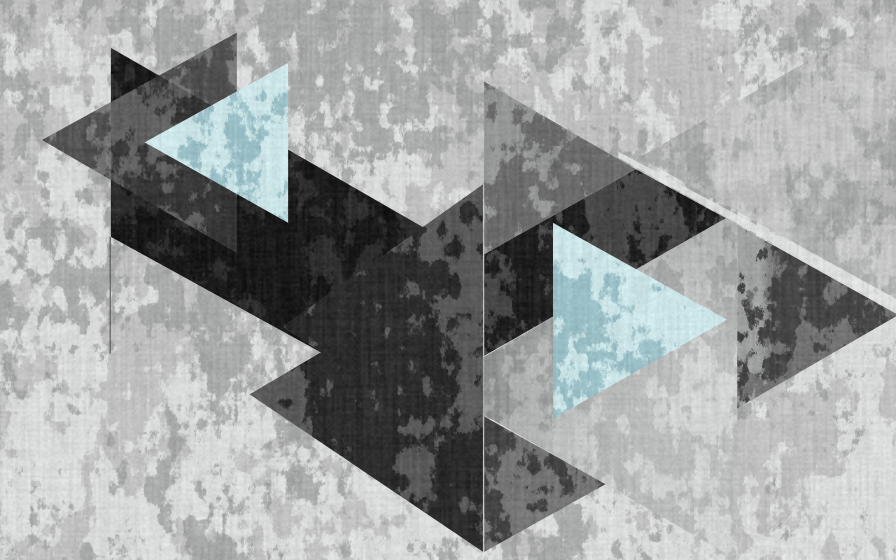
A WebGL 2 fragment shader for this background:

```glsl
#version 300 es
precision highp float;

uniform vec2 u_resolution;
out vec4 fragColor;

const float CANVAS_HEIGHT = 4.8;
const vec3 PALE = vec3(0.85, 0.855, 0.855);
const vec3 SILVER = vec3(0.75, 0.75, 0.755);
const vec3 STONE = vec3(0.62, 0.625, 0.625);
const vec3 SLATE = vec3(0.42);
const vec3 CHARCOAL = vec3(0.23);
const vec3 INK = vec3(0.12);
const vec3 ICE = vec3(0.80, 0.90, 0.91);
const vec3 TEAL = vec3(0.58, 0.73, 0.76);

float hash(vec2 p) {
    return fract(sin(dot(p, vec2(127.1, 311.7))) * 43758.5453);
}

float noise(vec2 p) {
    vec2 i = floor(p), f = fract(p);
    f = f * f * (3.0 - 2.0 * f);
    float low = mix(hash(i), hash(i + vec2(1, 0)), f.x);
    float high = mix(hash(i + vec2(0, 1)), hash(i + vec2(1, 1)), f.x);
    return mix(low, high, f.y);
}

float fbm(vec2 p) {
    float sum = 0.0, total = 0.0, amp = 1.0;
    for (int i = 0; i < 5; i++) {
        sum += amp * noise(p);
        total += amp;
        p = p * 2.03 + 17.3;
        amp *= 0.6;
    }
    return sum / total;
}

// Ragged patches: large islands broken up by finer crumbs
float wear(vec2 p, float seed, float level) {
    float islands = fbm(p * vec2(1.7, 1.4) + seed);
    float crumbs = fbm(p * vec2(9.0, 6.0) + seed * 2.0);
    return smoothstep(level - 0.035, level + 0.035, mix(islands, crumbs, 0.5));
}

// Crossed threads and fine grain, centred on zero
float weave(vec2 p) {
    float warp = noise(p * vec2(48.0, 3.0));
    float weft = noise(p * vec2(4.0, 45.0));
    return warp * 0.4 + weft * 0.25 + noise(p * 50.0) * 0.35 - 0.5;
}

// Signed distance to a line, negative on the right of a to b
float side(vec2 p, vec2 a, vec2 b) {
    vec2 d = b - a, q = p - a;
    return (d.x * q.y - d.y * q.x) / length(d);
}

// Convex shapes take clockwise corners
float triangle(vec2 p, vec2 a, vec2 b, vec2 c) {
    return max(side(p, a, b), max(side(p, b, c), side(p, c, a)));
}

float quad(vec2 p, vec2 a, vec2 b, vec2 c, vec2 d) {
    return max(max(side(p, a, b), side(p, b, c)), max(side(p, c, d), side(p, d, a)));
}

float fill(float d, float px) {
    return smoothstep(0.6 * px, -0.6 * px, d);
}

float upright(vec2 p, float x, float bottom, float top, float px) {
    float d = max(abs(p.x - x) - 0.006, max(bottom - p.y, p.y - top));
    return fill(d, px);
}

// Plaster wall, more stained towards the top and left
vec3 plaster(vec2 p) {
    float bias = 0.012 * (p.y - 2.4) - 0.008 * (p.x - 3.8);
    vec3 color = mix(PALE, SILVER, wear(p, 3.1, 0.50 - bias));
    return mix(color, STONE, 0.8 * wear(p, 11.7, 0.555 - bias));
}

void main() {
    float px = CANVAS_HEIGHT / u_resolution.y;
    vec2 p = gl_FragCoord.xy * px;
    vec3 color = plaster(p);

    // Pale veils on the right
    float veil = triangle(p, vec2(5.48, 3.45), vec2(7.75, 4.75), vec2(7.75, 2.2));
    color = mix(color, mix(SILVER, STONE, wear(p, 23.0, 0.53)), 0.7 * fill(veil, px));
    float wedge = triangle(p, vec2(3.72, 1.49), vec2(6.32, 3.0), vec2(6.32, 0.0));
    float shade = smoothstep(5.6, 3.8, p.x) + 0.6 * smoothstep(1.7, 2.8, p.y);
    vec3 wedgeColor = mix(PALE - 0.03, STONE, clamp(shade, 0.0, 1.0));
    wedgeColor -= 0.09 * wear(p, 31.0, 0.5);
    color = mix(color, wedgeColor, fill(wedge, px));

    // Left band and the triangle across it
    float band = quad(p, vec2(0.95, 4.39), vec2(3.70, 2.81), vec2(2.75, 1.78), vec2(0.95, 2.77));
    vec3 bandColor = mix(INK - 0.02, CHARCOAL, 0.65 * wear(p, 41.0, 0.53));
    color = mix(color, bandColor, fill(band, px));
    float arrow = triangle(p, vec2(0.36, 3.60), vec2(2.03, 4.52), vec2(2.03, 2.63));
    vec3 arrowColor = mix(CHARCOAL, SLATE, wear(p, 47.0, 0.48));
    color = mix(color, arrowColor, 0.84 * fill(arrow, px));

    // Central charcoal mass
    float peak = triangle(p, vec2(2.42, 2.00), vec2(4.14, 3.22), vec2(4.14, 0.85));
    float base = triangle(p, vec2(2.14, 1.42), vec2(4.14, 2.60), vec2(4.14, 0.07));
    vec3 massColor = mix(INK + 0.05, SLATE - 0.04, 0.85 * wear(p, 53.0, 0.52 - 0.02 * (p.y - 1.6)));
    color = mix(color, massColor, fill(min(peak, base), px));

    // Dark shapes right of the centre line
    float upper = triangle(p, vec2(4.15, 4.10), vec2(5.45, 3.35), vec2(4.15, 2.62));
    color = mix(color, mix(SLATE, STONE - 0.04, wear(p, 61.0, 0.50)), fill(upper, px));
    float beam = quad(p, vec2(4.15, 2.62), vec2(5.45, 3.35), vec2(6.22, 2.93), vec2(4.15, 1.75));
    color = mix(color, mix(INK, CHARCOAL + 0.05, wear(p, 67.0, 0.52)), fill(beam, px));
    float lower = triangle(p, vec2(4.15, 1.23), vec2(5.19, 0.65), vec2(4.15, 0.07));
    color = mix(color, mix(CHARCOAL + 0.03, SLATE + 0.04, wear(p, 71.0, 0.48)), fill(lower, px));
    float tip = triangle(p, vec2(6.32, 2.87), vec2(7.70, 2.10), vec2(6.32, 1.30));
    vec3 tipColor = mix(CHARCOAL + 0.04, SLATE + 0.03, wear(p, 79.0, 0.49));
    float chipped = wear(p * 1.4, 83.0, 0.50) * smoothstep(6.75, 6.5, p.x);
    color = mix(color, mix(tipColor, STONE, chipped), fill(tip, px));

    // Light diagonal strip and thin uprights
    float strip = quad(p, vec2(5.30, 3.50), vec2(7.75, 2.20), vec2(7.75, 2.09), vec2(5.30, 3.45));
    color = mix(color, PALE + 0.02, 0.9 * fill(strip, px));
    color = mix(color, SILVER, 0.6 * upright(p, 4.145, 0.07, 3.22, px));
    color = mix(color, SLATE, upright(p, 0.945, 1.77, 2.77, px));

    // Icy accents
    float iceLeft = triangle(p, vec2(1.24, 3.58), vec2(2.47, 4.26), vec2(2.47, 2.89));
    float iceRight = triangle(p, vec2(4.74, 2.89), vec2(6.23, 2.06), vec2(4.74, 1.21));
    vec3 iceColor = mix(ICE, TEAL, 0.9 * wear(p, 91.0, 0.51));
    color = mix(color, iceColor, fill(min(iceLeft, iceRight), px));

    color += weave(p) * 0.14;
    fragColor = vec4(clamp(color, 0.0, 1.0), 1.0);
}
```
